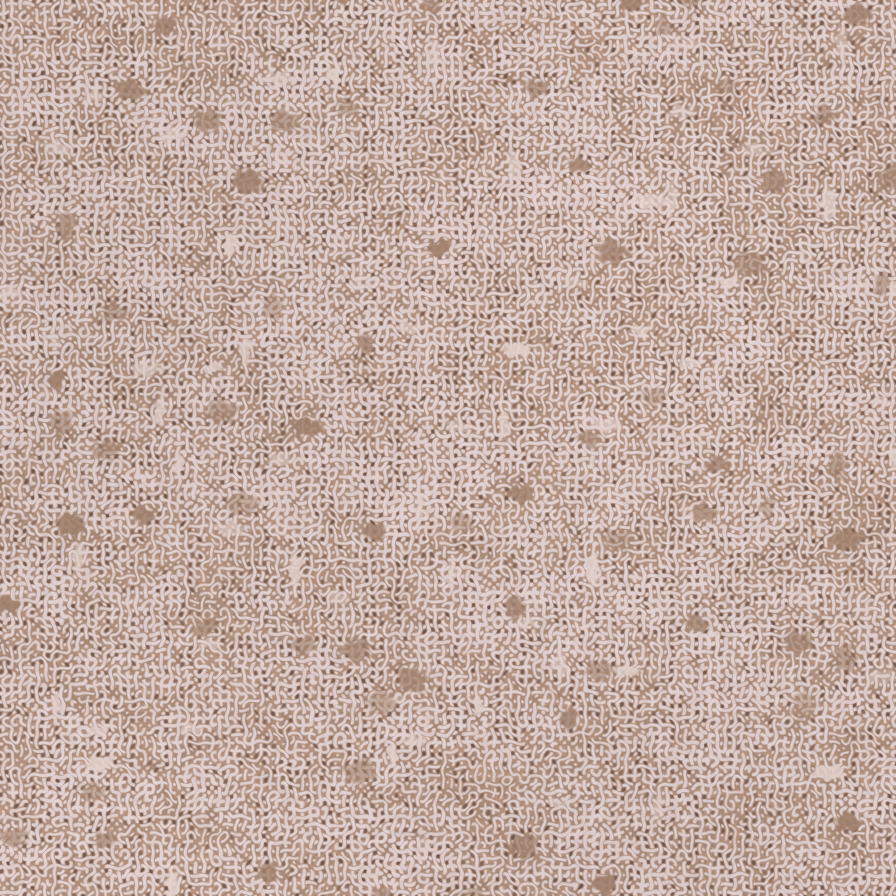
A WebGL 1 fragment shader for this texture:

```glsl
precision highp float;
// Draws a beige tweed weave: pale curling yarn over tan ground, with dark and pale slubs.
uniform vec2 u_resolution;

const float THREADS = 108.0;      // weave cells across the canvas
const float YARN_HALF = 0.20;     // half width of the pale yarn, in cells
const float YARN_SOFT = 0.13;     // softness of the yarn edge, in cells
const float STRAIGHT_SHARE = 0.45;
const float BREAK_CHANCE = 0.30;  // share of arcs that dive under the ground
const float CLUMPING = 0.17;      // how much the yarn width varies in patches
const float HOLE_RADIUS = 0.27;
const float SLUB_GRID = 11.0;
const float DARK_CHANCE = 0.48;
const float PALE_CHANCE = 0.55;
const vec3 PALE_YARN = vec3(0.885, 0.826, 0.824);
const vec3 TAN_YARN = vec3(0.672, 0.550, 0.480);
const vec3 HOLE_COLOR = vec3(0.440, 0.335, 0.290);
const vec3 DARK_SLUB = vec3(0.625, 0.500, 0.420);
const vec3 PALE_SLUB = vec3(0.880, 0.812, 0.785);

float hash(vec2 p) {
  vec3 q = fract(vec3(p.xyx) * 0.1031);
  q += dot(q, q.yzx + 33.33);
  return fract((q.x + q.y) * q.z);
}

float valueNoise(vec2 p) {
  vec2 i = floor(p);
  vec2 f = fract(p);
  f *= f * (3.0 - 2.0 * f);
  float low = mix(hash(i), hash(i + vec2(1.0, 0.0)), f.x);
  float high = mix(hash(i + vec2(0.0, 1.0)), hash(i + 1.0), f.x);
  return mix(low, high, f.y);
}

// Layered sines that make the weave uneven.
vec2 wobble(vec2 p) {
  return 0.13 * sin(p.yx * 1.3 + 2.0 * sin(p * 0.37))
       + 0.10 * sin(p.yx * 2.9 + p * 0.7 + 1.7);
}

// Distance to the yarn path in one cell: two arcs, a crossing, or an upright.
float yarnDistance(vec2 cell, vec2 f) {
  float kind = hash(cell + 17.0);
  vec2 edge = min(f, 1.0 - f);
  vec2 axis = abs(f - 0.5);
  float stubs = min(length(vec2(edge.x, axis.y)), length(vec2(axis.x, edge.y)));
  if (kind < STRAIGHT_SHARE * 0.2) return min(axis.x, axis.y);
  if (kind < STRAIGHT_SHARE * 0.45) return min(axis.y, stubs);
  if (kind < STRAIGHT_SHARE) return min(axis.x, stubs);
  if (hash(cell + 71.0) < 0.5) f.x = 1.0 - f.x;
  float lower = abs(length(f) - 0.5);
  float upper = abs(length(1.0 - f) - 0.5);
  if (hash(cell + 89.0) < BREAK_CHANCE) lower = 1.0;
  if (hash(cell + 107.0) < BREAK_CHANCE) upper = 1.0;
  return min(stubs, min(lower, upper));
}

// Scattered irregular ellipses, lying flat or upright; returns coverage.
float slubs(vec2 uv, float chance, vec2 size, float seed) {
  vec2 p = uv * SLUB_GRID;
  vec2 home = floor(p);
  float cover = 0.0;
  for (int j = -1; j <= 1; j++) {
    for (int i = -1; i <= 1; i++) {
      vec2 cell = home + vec2(float(i), float(j));
      vec2 id = cell + seed;
      if (hash(id) > chance) continue;
      vec2 d = p - cell - vec2(hash(id + 11.3), hash(id + 27.9));
      if (hash(id + 43.1) < 0.4) d = d.yx;
      float turn = hash(id + 59.7) * 6.283;
      float scale = mix(0.75, 1.2, hash(id + 83.2));
      d += 0.022 * sin(d.yx * 34.0 + turn);
      float ragged = 0.5 * valueNoise(p * 17.0) - 0.25;
      float r = length(d / (size * scale)) + ragged;
      float strength = mix(0.45, 1.0, hash(id + 97.4));
      cover = max(cover, strength * (1.0 - smoothstep(0.72, 1.18, r)));
    }
  }
  return cover;
}

void main() {
  vec2 uv = gl_FragCoord.xy / u_resolution.y;
  vec2 p = uv * THREADS;
  float pixel = THREADS / u_resolution.y;
  p += wobble(p);
  vec2 cell = floor(p);
  vec2 f = fract(p);

  // Tan ground, shaded a little from cell to cell.
  vec3 color = TAN_YARN * mix(0.95, 1.05, hash(cell + 5.0));

  // Gaps in the weave, gathered along some columns.
  vec2 corner = floor(p + 0.5);
  float column = hash(vec2(corner.x, 3.0));
  float patches = 0.5 + 0.5 * sin(uv.x * 17.0 + 2.0 * sin(uv.y * 7.0));
  float gapChance = 0.12 + 0.45 * column * column + 0.12 * patches;
  float gap = step(hash(corner + 131.0), gapChance);
  float gapDistance = length((p - corner) * vec2(1.15, 0.85));
  gap *= 1.0 - smoothstep(HOLE_RADIUS * 0.4, HOLE_RADIUS * 1.35, gapDistance);
  color = mix(color, HOLE_COLOR, gap * mix(0.45, 1.0, hash(corner + 151.0)));

  // Pale curling yarn, thicker in some patches than in others.
  float clump = 0.6 * valueNoise(p / vec2(3.4, 2.4) + 40.0)
              + 0.4 * valueNoise(p / vec2(8.0, 6.0) + 90.0) - 0.5;
  float width = YARN_HALF + CLUMPING * clump;
  float soft = max(YARN_SOFT, 0.5 * pixel);
  float d = yarnDistance(cell, f);
  float yarn = 1.0 - smoothstep(width - soft, width + soft, d);
  color = mix(color, PALE_YARN, yarn * mix(0.86, 1.0, hash(cell + 233.0)));

  // Slubs: round dark knots and slim pale tufts.
  float knots = slubs(uv, DARK_CHANCE, vec2(0.17, 0.125), 301.0);
  float tufts = slubs(uv, PALE_CHANCE, vec2(0.17, 0.075), 409.0);
  color = mix(color, PALE_SLUB, tufts * 0.92);
  color = mix(color, DARK_SLUB, knots * 0.92);

  // Faint broad unevenness of tone.
  color *= 1.0 + 0.015 * sin(uv.x * 5.0 + 1.0) * sin(uv.y * 4.0 + 2.0);
  gl_FragColor = vec4(color, 1.0);
}
```
